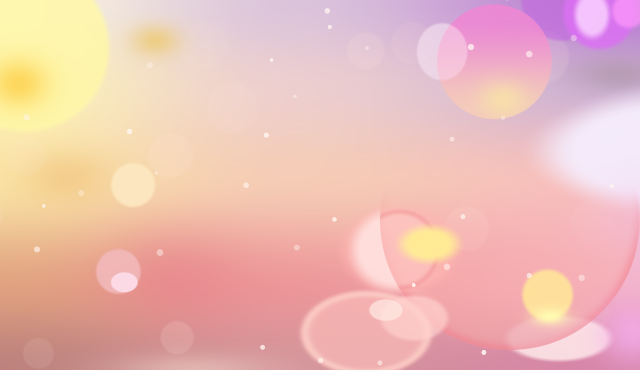
This background is drawn by a WebGL 2 fragment shader. Its source:

```glsl
#version 300 es
precision highp float;
// Pastel bokeh: soft sunset haze, overlapping translucent lenses and drifting specks.
uniform vec2 u_resolution;
out vec4 fragColor;

vec2 p;    // position in canvas heights
vec3 col;  // colour painted so far

vec3 hash3(vec2 cell) {
  vec3 h = fract(cell.xyx * vec3(.1031, .103, .0973));
  h += dot(h, h.yxz + 33.33);
  return fract((h.xxy + h.yzz) * h.zyx);
}

// Distance scaled so that 1 lies on the ellipse edge.
float ellipse(vec2 center, vec2 radius) {
  return length((p - center) / radius);
}

float disc(vec2 center, vec2 radius, float soft) {
  return 1. - smoothstep(1. - soft, 1. + soft, ellipse(center, radius));
}

float glow(vec2 center, vec2 radius) {
  float d = ellipse(center, radius);
  return exp(-2. * d * d);
}

float rim(vec2 center, vec2 radius, float width) {
  float d = (ellipse(center, radius) - 1.) / width;
  return exp(-d * d);
}

void tint(vec3 color, float amount) {
  col = mix(col, color, amount);
}

// One colour band running from left through the middle to the right.
vec3 band(vec3 left, vec3 middle, vec3 right) {
  return mix(mix(left, middle, smoothstep(0., .8, p.x)), right, smoothstep(.75, 1.75, p.x));
}

// Jittered grid of discs with random size and strength.
float scatter(float size, float radius, float soft, float density, float seed) {
  float sum = 0.;
  for (int k = 0; k < 9; k++) {
    vec2 cell = floor(p / size) + vec2(k % 3 - 1, k / 3 - 1);
    vec3 h = hash3(cell + seed);
    float keep = step(fract(h.z * 7.31 + h.x), density);
    vec2 center = (cell + .1 + .8 * h.xy) * size;
    sum += keep * (.4 + .6 * h.x) * disc(center, vec2(radius * (.5 + .5 * h.z)), soft);
  }
  return sum;
}

void main() {
  p = gl_FragCoord.xy / u_resolution.y;

  // Hazy backdrop, from the floor up
  col = band(vec3(.74, .51, .49), vec3(.83, .58, .6), vec3(.84, .52, .66));
  tint(band(vec3(.88, .63, .5), vec3(.93, .59, .6), vec3(.95, .7, .78)), smoothstep(0., .25, p.y));
  tint(band(vec3(.98, .89, .65), vec3(.96, .8, .71), vec3(.97, .74, .74)), smoothstep(.2, .53, p.y));
  tint(band(vec3(.99, .95, .72), vec3(.93, .81, .81), vec3(.8, .69, .83)), smoothstep(.5, .78, p.y));
  tint(band(vec3(.98, .96, .87), vec3(.86, .77, .86), vec3(.72, .48, .82)), smoothstep(.75, 1., p.y));
  tint(vec3(.91, .49, .56), .5 * glow(vec2(.47, .25), vec2(.27, .18)));
  tint(vec3(.94, .76, .48), .6 * glow(vec2(.18, .52), vec2(.17, .1)));
  tint(vec3(.93, .8, .77), .6 * glow(vec2(.52, 0), vec2(.3, .06)));
  tint(vec3(.68, .58, .64), .6 * glow(vec2(1.67, .8), vec2(.18, .07)));

  // Faint background bokeh
  tint(vec3(1, .9, .86), .17 * scatter(.26, .075, .08, .65, 11.));

  // Sunny disc and amber smudges
  tint(vec3(1, .97, .66), .85 * disc(vec2(.07, .87), vec2(.225), .05));
  tint(vec3(.99, .83, .33), .9 * glow(vec2(.05, .775), vec2(.11, .09)));
  tint(vec3(.93, .8, .5), .9 * glow(vec2(.42, .89), vec2(.09, .06)));

  // White light at the right and violet corner
  tint(vec3(.96, .93, .99), .95 * disc(vec2(1.76, .59), vec2(.28, .125 + .1 * max(p.x - 1.5, 0.)), .3));
  tint(vec3(.94, .76, .91), .6 * glow(vec2(1.75, .38), vec2(.2, .16)));
  tint(vec3(.76, .4, .87), .6 * disc(vec2(1.52, 1), vec2(.11), .06));
  tint(vec3(.86, .44, .95), .85 * disc(vec2(1.62, .965), vec2(.097), .1));
  tint(vec3(.98, .82, 1), .85 * disc(vec2(1.6, .96), vec2(.045, .06), .25));
  tint(vec3(.98, .58, .98), .8 * disc(vec2(1.7, .97), vec2(.045), .2));

  // Rosy ball over its pale companion
  float pale = disc(vec2(1.195, .86), vec2(.068, .077), .06);
  tint(vec3(.95, .87, .93), .7 * pale);
  vec3 ball = mix(vec3(.96, .79, .73), vec3(.93, .53, .83), smoothstep(.7, .96, p.y));
  ball = mix(ball, vec3(.98, .88, .66), glow(vec2(1.36, .73), vec2(.09, .07)));
  ball = mix(ball, vec3(.98, .82, .9), .6 * pale);
  tint(ball, .92 * disc(vec2(1.336, .833), vec2(.155), .015));

  // Large lens, visible in its lower half
  vec2 lens = vec2(1.378, .405), lensRadius = vec2(.351);
  float inside = disc(lens, lensRadius, .006);
  float lower = inside * (1. - smoothstep(.25, .52, p.y));
  tint(vec3(.98, .68, .66), .5 * lower);
  tint(vec3(.94, .46, .53), .45 * lower * rim(lens, lensRadius, .05));

  // Pale lenses along the floor, dimmed inside the large lens
  float bare = 1. - .7 * inside;
  tint(vec3(1, .72, .7), .6 * disc(vec2(1.08, .325), vec2(.155, .115), .15));
  tint(vec3(1, .91, .9), .8 * bare * disc(vec2(1.07, .325), vec2(.115, .105), .2));
  tint(vec3(.93, .5, .53), .35 * inside * rim(vec2(1.08, .325), vec2(.103), .07));
  tint(vec3(.97, .72, .71), .75 * disc(vec2(.99, .1), vec2(.175, .115), .06));
  tint(vec3(1, .84, .8), .6 * rim(vec2(.99, .1), vec2(.165, .105), .08));
  tint(vec3(1, .82, .81), .7 * disc(vec2(1.12, .14), vec2(.09, .06), .12));
  tint(vec3(1, .92, .89), .7 * disc(vec2(1.043, .162), vec2(.045, .029), .08));
  tint(vec3(1, .92, .92), .85 * bare * disc(vec2(1.51, .085), vec2(.14, .06), .12));
  tint(vec3(.96, .68, .93), .75 * glow(vec2(1.71, .1), vec2(.12)));

  // Yellow lights
  tint(vec3(1, .93, .58), .95 * disc(vec2(1.16, .34), vec2(.075, .046), .35));
  tint(vec3(1, .9, .6), .9 * disc(vec2(1.48, .203), vec2(.068), .12));
  tint(vec3(1, .98, .7), glow(vec2(1.487, .144), vec2(.065, .032)));

  // Small bokeh at the left and bright specks
  tint(vec3(.99, .91, .76), .9 * disc(vec2(.36, .5), vec2(.059), .1));
  tint(vec3(.95, .73, .74), .85 * disc(vec2(.32, .266), vec2(.06), .08));
  tint(vec3(.99, .87, .92), .9 * disc(vec2(.336, .237), vec2(.036, .027), .08));
  tint(vec3(1, .96, .94), .9 * min(scatter(.19, .009, .2, .6, 47.), 1.));
  fragColor = vec4(col, 1);
}
```
